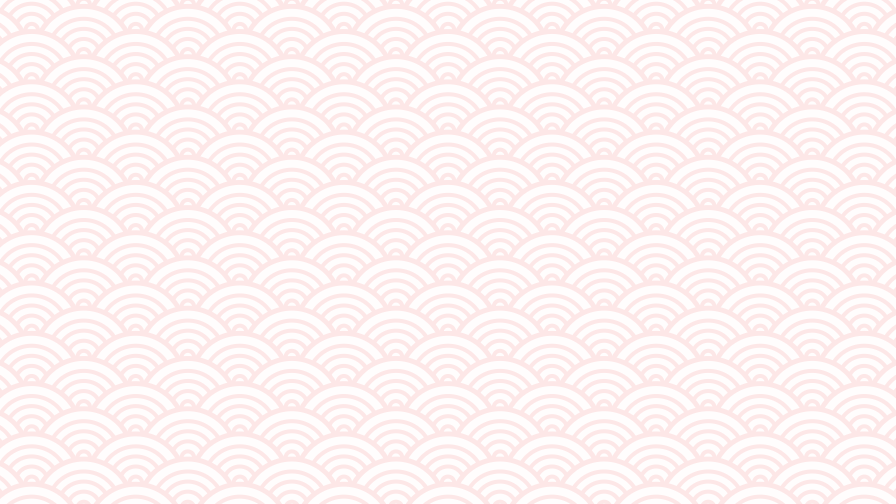
This pattern is drawn by a WebGL 2 fragment shader. Its source:

```glsl
#version 300 es
precision highp float;
// Overlapping wave scales: staggered rows of discs, a bold rim round finer pink rings.

uniform vec2 u_resolution;
out vec4 fragColor;

// Lengths are fractions of the canvas height.
const vec3 PAPER = vec3(1.0, 0.993, 0.992);
const vec3 PINK = vec3(0.992, 0.906, 0.906);
const float COLUMN_STEP = 0.2065;   // between discs of one row
const float ROW_STEP = 0.0499;      // between staggered rows
const float DISC_RADIUS = 0.1019;
const float RIM_WIDTH = 0.0097;
const float INNER_RADIUS = 0.0764;  // outer edge of the largest inner ring
const float RING_STEP = 0.0200;     // from one inner ring to the next
const float RING_WIDTH = 0.0080;
const float ORIGIN_Y = 0.4412;      // centre height of row zero

// Coverage of a shape from its signed distance, one pixel soft.
float coverage(float dist, float pixel) {
  return clamp(0.5 - dist / pixel, 0.0, 1.0);
}

// Distance from the centre of the nearest disc in a row.
float discDistance(vec2 p, float row) {
  float stagger = 0.5 * mod(row, 2.0);
  float column = fract(p.x / COLUMN_STEP + stagger + 0.5) - 0.5;
  return length(vec2(column * COLUMN_STEP, p.y - row * ROW_STEP));
}

// Signed distance to the rim and the evenly spaced inner rings.
float ringDistance(float radius) {
  float rim = DISC_RADIUS - RIM_WIDTH - radius;
  float depth = INNER_RADIUS - 0.5 * RING_WIDTH - radius;
  float index = max(floor(depth / RING_STEP + 0.5), 0.0);
  float inner = abs(depth - index * RING_STEP) - 0.5 * RING_WIDTH;
  return min(rim, inner);
}

void main() {
  float pixel = 1.0 / u_resolution.y;
  vec2 p = gl_FragCoord.xy * pixel;
  p -= vec2(0.5 * u_resolution.x * pixel, ORIGIN_Y);

  // Paint from the upper rows at the back to the lower rows in front.
  float nearestRow = floor(p.y / ROW_STEP);
  vec3 color = PAPER;
  for (int i = 2; i >= -2; i--) {
    float radius = discDistance(p, nearestRow + float(i));
    vec3 disc = mix(PAPER, PINK, coverage(ringDistance(radius), pixel));
    color = mix(color, disc, coverage(radius - DISC_RADIUS, pixel));
  }

  fragColor = vec4(color, 1.0);
}
```
